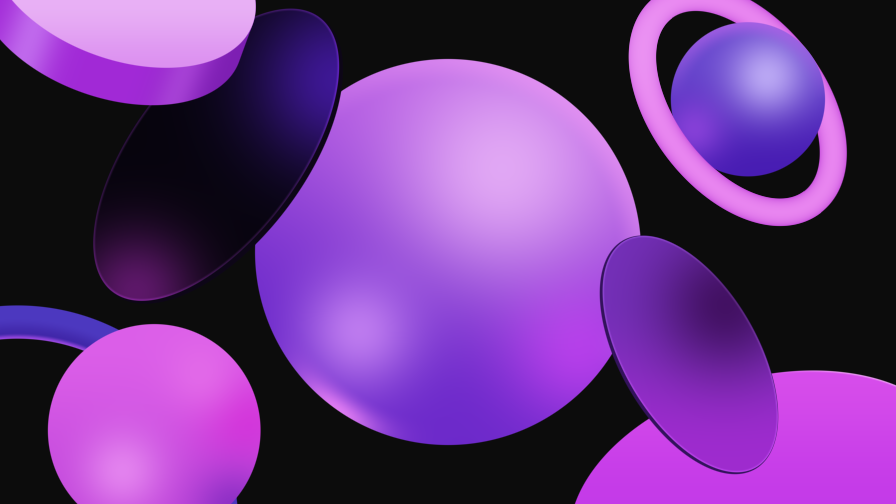
This background is drawn by a Shadertoy shader. Its source:

```glsl
// Glossy violet spheres, glass discs, rings and slabs floating on near-black.
// Each solid is a 2D distance function, painted back to front and shaded
// with soft gaussian lights in its own local coordinates.

float cover(float d) {
    float px = 0.8 / iResolution.y;
    return smoothstep(px, -px, d);
}

float glow(vec2 p, vec2 center, float size) {
    vec2 d = (p - center) / size;
    return exp(-dot(d, d));
}

vec2 toLocal(vec2 p, vec2 center, float angle) {
    float c = cos(angle), s = sin(angle);
    p -= center;
    return vec2(c * p.x + s * p.y, c * p.y - s * p.x);
}

// First-order distance to an ellipse
float ellipse(vec2 q, vec2 radii) {
    float k = length(q / radii);
    return k * (k - 1.0) / max(length(q / (radii * radii)), 1e-4);
}

vec3 bigSphere(vec2 n) {
    vec3 col = mix(vec3(.42, .16, .79), vec3(.72, .37, .89), smoothstep(-.8, .9, n.y + .3 * n.x));
    col = mix(col, vec3(.74, .24, .93), .85 * glow(n, vec2(.68, -.5), .38));
    col = mix(col, vec3(.89, .67, .96), .95 * glow(n, vec2(.28, .43), .55));
    col = mix(col, vec3(.77, .51, .95), .9 * glow(n, vec2(-.46, -.41), .3));
    float rim = smoothstep(.86, 1., length(n));
    col = mix(col, vec3(.93, .6, .96), .6 * rim * max(dot(n, vec2(.6, .8)), 0.));
    return mix(col, vec3(.87, .48, .95), rim * glow(n, vec2(-.57, -.81), .25));
}

vec3 blueSphere(vec2 n) {
    vec3 col = mix(vec3(.28, .11, .7), vec3(.4, .27, .8), smoothstep(-.9, .6, n.y));
    col = mix(col, vec3(.57, .27, .87), .8 * glow(n, vec2(-.7, -.4), .4));
    col = mix(col, vec3(.74, .67, .96), .95 * glow(n, vec2(.25, .3), .5));
    float rim = smoothstep(.75, 1., length(n));
    return mix(col, vec3(.72, .4, .92), .7 * rim * max(n.y, 0.));
}

vec3 pinkSphere(vec2 n) {
    vec3 col = mix(vec3(.76, .28, .86), vec3(.86, .37, .91), smoothstep(-.8, .9, n.y));
    col = mix(col, vec3(.83, .18, .85), .8 * glow(n, vec2(.85, .1), .45));
    col = mix(col, vec3(.91, .46, .92), .6 * glow(n, vec2(.45, .5), .35));
    col = mix(col, vec3(.9, .53, .94), .9 * glow(n, vec2(-.3, -.38), .38));
    return mix(col, vec3(.5, .16, .75), .8 * glow(n, vec2(.75, -.75), .38));
}

// Tube shading: t runs from -1 (inner edge) to 1 (outer edge)
vec3 pinkTube(float t, vec2 q) {
    vec3 col = mix(vec3(.76, .28, .85), vec3(.91, .52, .94), sqrt(max(1. - t * t, 0.)));
    return mix(col, vec3(.93, .62, .96), .5 * glow(q, vec2(-.2, -.08), .12));
}

void mainImage(out vec4 fragColor, in vec2 fragCoord) {
    vec2 p = fragCoord / iResolution.y;
    p.x += .5 * (16. / 9. - iResolution.x / iResolution.y);
    vec3 col = vec3(.047);

    // Large central sphere
    vec2 n = (p - vec2(.889, .5)) / .383;
    col = mix(col, bigSphere(n), cover((length(n) - 1.) * .383));

    // Dark glass disc on the left, with a thick lower-right edge
    vec2 q = toLocal(p, vec2(.433, .69), .925);
    float face = ellipse(q - vec2(0, .005), vec2(.341, .165));
    vec3 glass = mix(vec3(.025, .015, .05), vec3(.24, .09, .58), glow(p, vec2(.67, .84), .17));
    glass = mix(glass, vec3(.4, .1, .45), .9 * glow(p, vec2(.27, .42), .12));
    glass += vec3(.16, .06, .2) * smoothstep(-.006, 0., face);
    col = mix(col, vec3(.05, .025, .09), cover(ellipse(q, vec2(.343, .171))));
    col = mix(col, glass, cover(face));

    // Cylinder at the upper left: an ellipse swept along its minor axis
    q = toLocal(p, vec2(.243, 1.046), -.349);
    vec2 swept = vec2(q.x, q.y - clamp(q.y, -.079, 0.));
    vec3 side = mix(vec3(.63, .16, .84), vec3(.49, .12, .7), smoothstep(.08, .27, q.x));
    side = mix(side, vec3(.77, .45, .94), .85 * exp(-pow((q.x + .13) / .055, 2.)));
    side = mix(side, vec3(.74, .36, .9), .5 * exp(-pow((q.x - .18) / .04, 2.)));
    col = mix(col, side, cover(ellipse(swept, vec2(.275, .164))));
    vec3 top = mix(vec3(.86, .56, .94), vec3(.91, .69, .96), smoothstep(.85, 1., p.y));
    col = mix(col, top, cover(ellipse(q, vec2(.275, .164))));

    // Tilted ring: far half, ball, then near half
    q = toLocal(p, vec2(1.464, .792), -.916);
    float along = ellipse(q, vec2(.243, .148));
    vec3 tube = pinkTube(along / .027, q);
    float ring = cover(abs(along) - .027);
    col = mix(col, tube, ring);
    n = (p - vec2(1.484, .803)) / .153;
    col = mix(col, blueSphere(n), cover((length(n) - 1.) * .153));
    col = mix(col, tube, ring * step(q.y, 0.));

    // Magenta slab at the lower right, with a pale rim
    float slab = ellipse(toLocal(p, vec2(1.521, 0), .267), vec2(.4, .252));
    vec3 magenta = mix(vec3(.77, .23, .91), vec3(.84, .3, .92), smoothstep(0., .27, p.y));
    magenta = mix(magenta, vec3(.93, .62, .96), smoothstep(-.005, 0., slab) * smoothstep(1.5, 1.7, p.x));
    col = mix(col, magenta, cover(slab));

    // Violet glass disc in front of the slab
    q = toLocal(p, vec2(1.367, .296), -1.045);
    face = ellipse(q - vec2(0, .003), vec2(.26, .133));
    glass = mix(vec3(.62, .17, .81), vec3(.46, .19, .73), smoothstep(.1, .42, p.y));
    glass = mix(glass, vec3(.25, .06, .37), .95 * glow(p, vec2(1.44, .395), .135));
    glass += vec3(.12, .1, .12) * smoothstep(-.005, 0., face);
    col = mix(col, vec3(.2, .07, .36), cover(ellipse(q, vec2(.262, .137))));
    col = mix(col, glass, cover(face));

    // Blue ring behind the pink sphere at the lower left
    float t = (length(p - vec2(.035, -.044)) - .405) / .033;
    vec3 blue = mix(vec3(.25, .15, .66), vec3(.3, .22, .75), smoothstep(-.8, .3, t));
    blue = mix(blue, vec3(.6, .28, .88), smoothstep(-.65, -1., t));
    col = mix(col, blue, cover((abs(t) - 1.) * .033));
    n = (p - vec2(.306, .146)) / .211;
    col = mix(col, pinkSphere(n), cover((length(n) - 1.) * .211));

    fragColor = vec4(col, 1);
}
```
